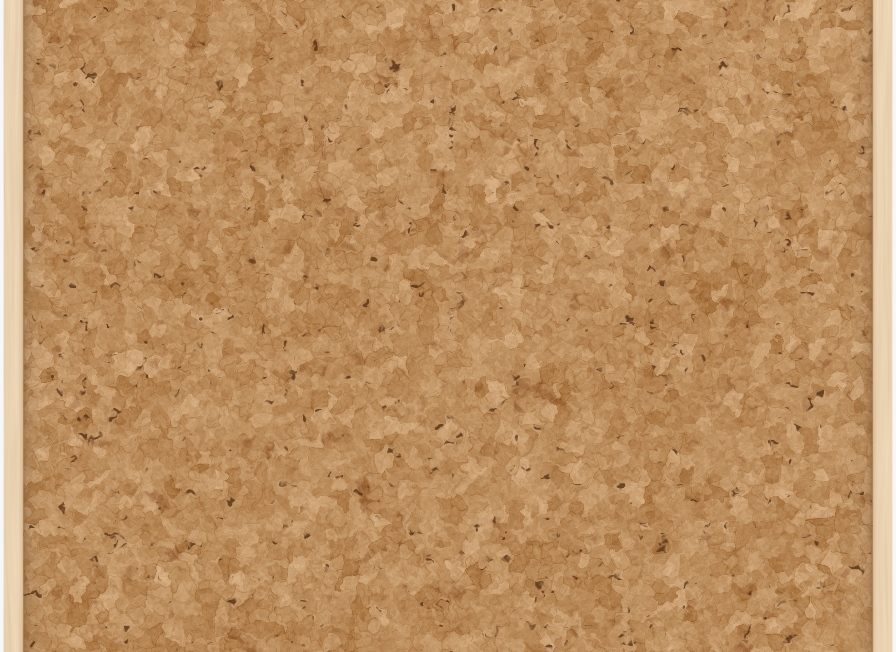
Give the GLSL for this texture, as a Shadertoy shader.

```glsl
vec2 hash2(vec2 p) {
    vec3 q = fract(p.xyx * vec3(0.1031, 0.1030, 0.0973));
    q += dot(q, q.yzx + 33.33);
    return fract((q.xx + q.yz) * q.zy);
}

float noise(vec2 p) {
    vec2 i = floor(p), f = fract(p);
    f = f * f * (3.0 - 2.0 * f);
    float low = mix(hash2(i).x, hash2(i + vec2(1, 0)).x, f.x);
    float high = mix(hash2(i + vec2(0, 1)).x, hash2(i + vec2(1, 1)).x, f.x);
    return mix(low, high, f.y);
}

float fbm(vec2 p) {
    float sum = 0.0, weight = 0.5;
    for (int i = 0; i < 3; i++) {
        sum += weight * noise(p);
        p = mat2(1.6, 1.2, -1.2, 1.6) * p + 17.3;
        weight *= 0.5;
    }
    return sum / 0.875;
}

mat2 rotation(float angle) {
    float c = cos(angle), s = sin(angle);
    return mat2(c, s, -s, c);
}

// Stretched, randomly turned cells: xy = local position, z = border gap, w = seed
vec4 grainCell(vec2 p, float stretch) {
    vec2 base = floor(p), local = vec2(0.0);
    float nearest = 9.0, second = 9.0, seed = 0.0;
    for (int y = -2; y <= 2; y++) {
        for (int x = -2; x <= 2; x++) {
            vec2 id = base + vec2(x, y);
            vec2 shape = hash2(id + 71.7);
            vec2 r = rotation(shape.x * 6.2832) * (p - id - hash2(id + 200.0));
            float d = length(r * vec2(1.0 / stretch, stretch)) - 0.25 * shape.y;
            if (d < nearest) {
                second = nearest;
                nearest = d;
                local = r;
                seed = hash2(id + 431.0).x;
            } else {
                second = min(second, d);
            }
        }
    }
    return vec4(local, second - nearest, seed);
}

// Tone of one layer of flakes with fibres and dark seams
float flakeTone(vec2 p, float stretch, float seamDepth) {
    vec4 cell = grainCell(p, stretch);
    vec2 tint = hash2(vec2(cell.w * 913.0, cell.w * 577.0));
    float body = (tint.x + tint.y - 1.0) * 1.45;
    float fibre = noise(cell.xy * vec2(2.5, 11.0) + cell.w * 90.0) - 0.5;
    float seam = 1.0 - smoothstep(0.0, 0.16, cell.z);
    float seamShare = smoothstep(0.35, 0.7, noise(p * 0.8 + 40.0));
    return body + fibre * 0.75 - seam * seamShare * seamDepth;
}

vec3 corkColor(vec2 p) {
    const vec3 tan_ = vec3(0.735, 0.553, 0.363);
    const vec3 toneStep = vec3(0.047, 0.060, 0.068);
    const vec3 creviceBrown = vec3(0.33, 0.19, 0.09);

    vec2 jag = vec2(noise(p * 130.0), noise(p * 130.0 + 60.0)) - 0.5;
    vec2 q = p + jag * 0.009;
    float tone = 0.27;
    tone += flakeTone(q * 46.0, 1.25, 1.1);
    tone += 0.55 * flakeTone(q * 88.0 + 150.0, 1.3, 1.2);
    tone += (fbm(p * 210.0) - 0.5) * 1.3;
    tone += (fbm(p * 7.0 + 5.0) - 0.5) * 0.7;

    // Reddish bark patches and small dark crevices
    float bark = smoothstep(0.69, 0.86, fbm(q * 34.0 + 90.0));
    float crevice = smoothstep(0.75, 0.87, fbm(q * vec2(62.0, 78.0) + 300.0));
    vec3 color = tan_ + toneStep * clamp(tone, -2.8, 2.3);
    color -= bark * vec3(0.09, 0.11, 0.10);
    return mix(color, creviceBrown, crevice * 0.8);
}

vec3 woodColor(vec2 p, float across) {
    const vec3 paleWood = vec3(0.915, 0.825, 0.695);
    float veins = fbm(vec2(p.x * 260.0 + 2.0 * noise(p * 5.0), p.y * 7.0)) - 0.5;
    float bevel = smoothstep(0.75, 1.0, across);
    return paleWood + veins * vec3(0.05, 0.07, 0.09) - bevel * vec3(0.05, 0.07, 0.10);
}

void mainImage(out vec4 fragColor, in vec2 fragCoord) {
    const vec3 wallWhite = vec3(0.97, 0.97, 0.98);
    const vec3 grooveBrown = vec3(0.56, 0.39, 0.23);
    const float frameOuter = 0.0055;
    const float frameInner = 0.0355;

    vec2 p = fragCoord / iResolution.y;
    float pixel = 1.0 / iResolution.y;
    float side = min(p.x, iResolution.x / iResolution.y - p.x);

    // Cork with a soft shadow beside the frame
    float depth = max(side - frameInner, 0.0);
    vec3 color = corkColor(p) * (1.0 - 0.12 * exp(-depth * 70.0));
    color = mix(color, grooveBrown, 0.75 * exp(-depth * 320.0));

    // Side rails and the wall beyond them
    float across = (side - frameOuter) / (frameInner - frameOuter);
    float rail = 1.0 - smoothstep(-pixel, pixel, side - frameInner);
    float wall = 1.0 - smoothstep(-pixel, pixel, side - frameOuter);
    color = mix(color, woodColor(p, across), rail);
    color = mix(color, wallWhite, wall);
    fragColor = vec4(color, 1.0);
}
```
